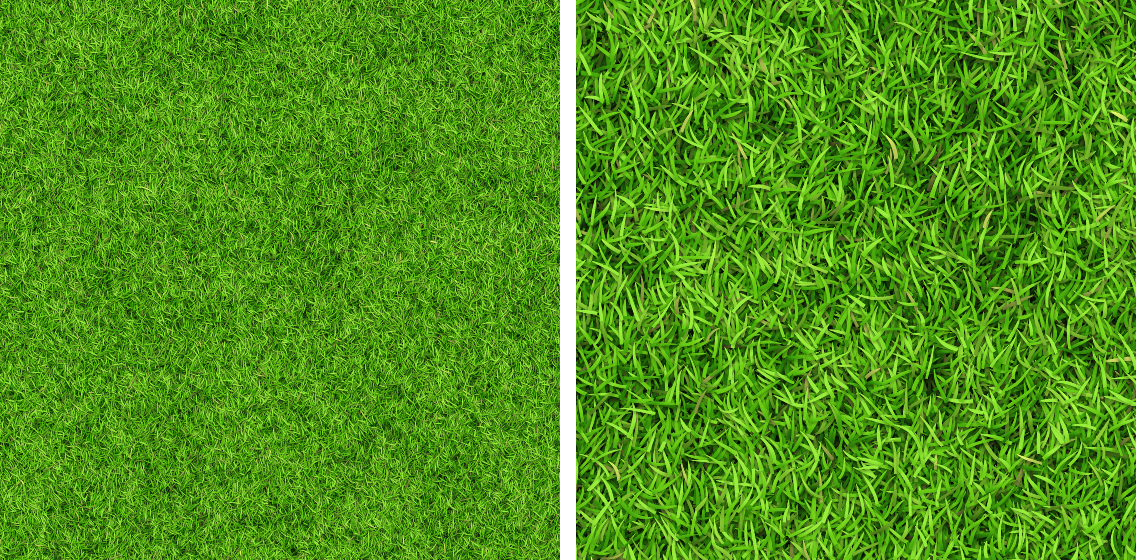
Left: the whole. Right: its middle third, enlarged.
Write a WebGL 2 fragment shader that draws this texture.

```glsl
#version 300 es
precision highp float;
// Dense lawn seen from above: many layers of short, slender, tapered blades.
// Each layer scatters one blade per grid cell; deeper layers are darker, and
// gradient noise bends the growth direction and varies the tone in clumps.

uniform vec2 u_resolution;
out vec4 fragColor;

const int LAYERS = 22;
const float CELLS = 82.0;

// Four random values in 0..1 from integer coordinates.
vec4 hash4(ivec4 c) {
    uvec4 v = uvec4(c) * 1664525u + 1013904223u;
    v += v.yzxy * v.wxyz;
    v ^= v >> 16u;
    v += v.yzxy * v.wxyz;
    return vec4(v >> 8u) / 16777216.0;
}

float cornerSlope(ivec2 cell, vec2 offset) {
    float a = 6.2832 * hash4(ivec4(cell, 91, 7)).x;
    return dot(vec2(cos(a), sin(a)), offset);
}

float gradientNoise(vec2 p) {
    ivec2 i = ivec2(floor(p));
    vec2 f = fract(p);
    vec2 u = f * f * f * (f * (f * 6.0 - 15.0) + 10.0);
    float low = mix(cornerSlope(i, f),
                    cornerSlope(i + ivec2(1, 0), f - vec2(1, 0)), u.x);
    float high = mix(cornerSlope(i + ivec2(0, 1), f - vec2(0, 1)),
                     cornerSlope(i + ivec2(1, 1), f - vec2(1, 1)), u.x);
    return mix(low, high, u.y);
}

// Ramp from shaded thatch to sunlit leaf.
vec3 grassColor(float tone) {
    vec3 c = mix(vec3(0.07, 0.14, 0.04), vec3(0.12, 0.32, 0.04), smoothstep(-0.02, 0.16, tone));
    c = mix(c, vec3(0.15, 0.46, 0.03), smoothstep(0.14, 0.34, tone));
    c = mix(c, vec3(0.26, 0.65, 0.04), smoothstep(0.30, 0.56, tone));
    c = mix(c, vec3(0.42, 0.80, 0.08), smoothstep(0.52, 0.82, tone));
    return mix(c, vec3(0.60, 0.93, 0.24), smoothstep(0.82, 1.15, tone));
}

void main() {
    vec2 uv = gl_FragCoord.xy / u_resolution.y;
    float pixel = CELLS / u_resolution.y;
    float edge = 0.75 * pixel;

    // Broad variation of direction and brightness
    float lean = gradientNoise(uv * 13.0) + 0.6 * gradientNoise(uv * 31.0 + 40.0);
    float clump = 0.17 * gradientNoise(uv * 8.0 + 17.0) + 0.32 * gradientNoise(uv * 36.0 + 5.0)
                + 0.30 * gradientNoise(uv * 85.0 + 61.0);

    // Soil and dry thatch
    float thatch = gradientNoise(uv * 150.0);
    vec3 color = mix(vec3(0.06, 0.11, 0.04), vec3(0.24, 0.22, 0.10), smoothstep(0.1, 0.5, thatch));

    for (int layer = 0; layer < LAYERS; layer++) {
        float height = pow(0.85, float(LAYERS - 1 - layer));
        vec2 p = uv * CELLS + 7.0 * hash4(ivec4(layer, 3, 5, 11)).xy;
        ivec2 home = ivec2(floor(p));

        for (int k = 0; k < 9; k++) {
            ivec2 cell = home + ivec2(k % 3 - 1, k / 3 - 1);
            vec4 place = hash4(ivec4(cell, layer, 1));
            vec4 look = hash4(ivec4(cell, layer, 2));

            // Blade frame: x runs from root to tip, y across
            float angle = 1.4 + (place.z + place.w - 1.0) * 1.85 - 0.8 * lean;
            vec2 axis = vec2(cos(angle), sin(angle));
            vec2 d = p - vec2(cell) - place.xy;
            vec2 q = vec2(dot(d, axis), dot(d, vec2(-axis.y, axis.x)));
            float halfLength = mix(0.38, 0.95, look.x);
            float along = q.x / halfLength;
            q.y -= (look.y - 0.5) * 0.22 * (along * along - 0.35);

            // Tapered outline with a soft shadow on what lies beneath
            float halfWidth = mix(0.06, 0.10, look.z) * sqrt(clamp(1.0 - along, 0.0, 1.0));
            float ends = clamp((halfLength - abs(q.x)) / edge + 0.5, 0.0, 1.0);
            float body = ends * clamp((halfWidth - abs(q.y)) / edge + 0.5, 0.0, 1.0);
            float shadow = ends * (1.0 - smoothstep(0.0, 0.24, abs(q.y + 0.09 * axis.x)));
            color *= 1.0 - 0.23 * shadow;

            // Tone from depth, chance, position along the blade and side lighting
            float tone = 0.03 + 0.64 * height + 0.60 * look.w + 0.14 * along + clump;
            tone += 0.8 * clamp(q.y * axis.x, -0.1, 0.1);
            vec3 leaf = grassColor(tone);

            // Some blades are olive, a few are straw coloured
            float kind = fract(look.y * 17.0 + look.x * 5.0);
            vec3 olive = vec3(0.42, 0.60, 0.16) * (0.35 + 0.9 * tone);
            leaf = mix(leaf, olive, 0.8 * step(0.82, kind));
            leaf = mix(leaf, vec3(0.62, 0.63, 0.30) * (0.3 + 0.9 * tone), 0.8 * step(0.975, kind));
            color = mix(color, leaf, body);
        }
    }
    fragColor = vec4(color, 1.0);
}
```
